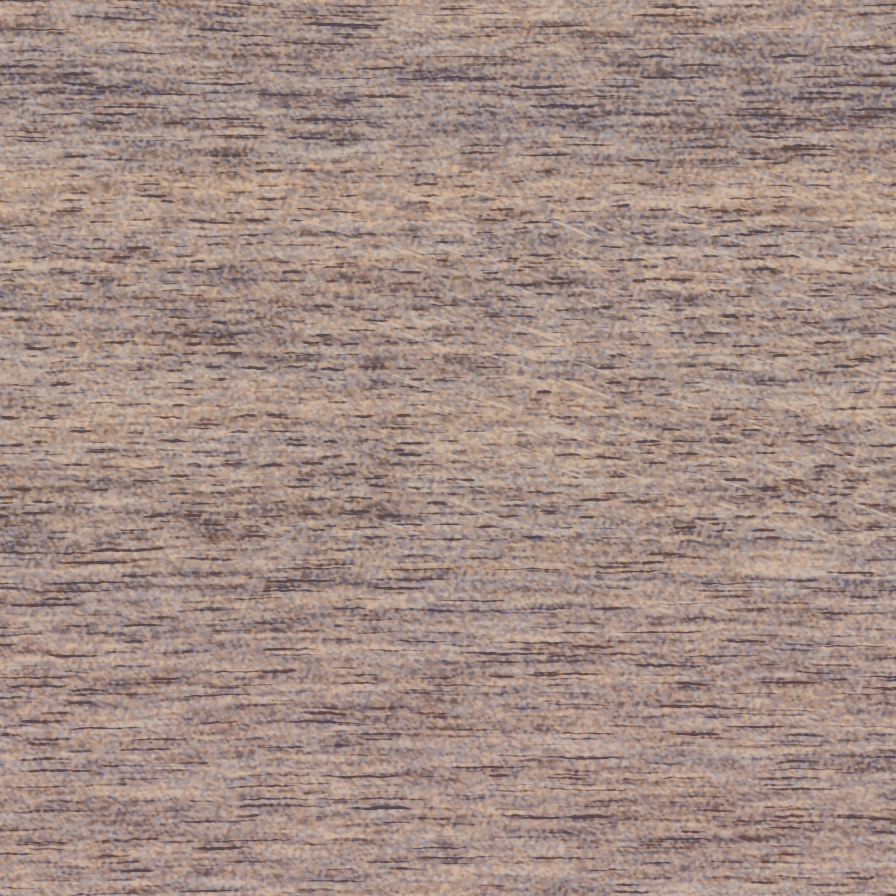
This texture is drawn by a Shadertoy shader. Its source:

```glsl
// Grey-brown oak veneer with horizontal grain: stretched noise for the fibres,
// hashed dashes for open pores (short in the middle, long above and below),
// and slanted pale flecks across the middle zone.
#define PORE_THICKNESS 0.0015
#define PORE_DEPTH 0.70
#define FLECK_GAIN 0.40
#define FIBRE_CONTRAST 0.34
#define THREAD_CONTRAST 0.46
#define SPECKLE_CONTRAST 0.56
#define TINT_CONTRAST 0.085
#define BASE_TONE 0.60
#define DARK_WOOD vec3(0.36, 0.29, 0.295)
#define MID_WOOD vec3(0.635, 0.55, 0.52)
#define PALE_WOOD vec3(0.79, 0.71, 0.645)

float hash(vec2 p) {
    vec3 q = fract(vec3(p.xyx) * 0.1031);
    q += dot(q, q.yzx + 33.33);
    return fract((q.x + q.y) * q.z);
}

float noise(vec2 p) {
    vec2 cell = floor(p), f = fract(p);
    f = f * f * (3.0 - 2.0 * f);
    float low = mix(hash(cell), hash(cell + vec2(1, 0)), f.x);
    float high = mix(hash(cell + vec2(0, 1)), hash(cell + vec2(1, 1)), f.x);
    return mix(low, high, f.y);
}

float signedNoise(vec2 p) {
    return noise(p) - 0.5;
}

// Tapered dashes, one per cell, on rows that are shifted at random
float dashes(vec2 p, float rows, float cellLength, float density, float seed) {
    float row = floor(p.y * rows);
    float x = p.x / cellLength + 17.0 * hash(vec2(row, seed));
    vec2 id = vec2(floor(x), row + seed * 131.0);
    float halfLength = mix(0.2, 0.48, hash(id + 7.3));
    float along = abs(fract(x) - 0.5) / halfLength;
    float across = abs(fract(p.y * rows) - mix(0.25, 0.75, hash(id + 3.1))) / rows;
    float width = PORE_THICKNESS * mix(0.45, 1.2, hash(id + 11.7));
    width *= sqrt(max(0.0, 1.0 - along * along));
    float blur = max(0.0009, 0.6 / iResolution.y);
    float cover = 1.0 - smoothstep(width - blur, width + blur, across);
    cover *= 1.0 - smoothstep(0.55, 1.0, along);
    return cover * step(hash(id), density) * mix(0.35, 1.0, hash(id + 19.9));
}

// Soft horizontal band
float band(float y, float centre, float width) {
    float d = (y - centre) / width;
    return exp(-d * d);
}

vec3 woodColour(float tone) {
    vec3 lower = mix(DARK_WOOD, MID_WOOD, clamp(tone * 2.0, 0.0, 1.0));
    return mix(lower, PALE_WOOD, clamp(tone * 2.0 - 1.0, 0.0, 1.0));
}

void mainImage(out vec4 fragColor, in vec2 fragCoord) {
    vec2 uv = fragCoord / iResolution.y;

    // Nearly straight grain, bent a little near the top, with a fine wobble
    float bend = mix(0.008, 0.035, smoothstep(0.84, 1.0, uv.y));
    vec2 p = uv;
    p.y += bend * signedNoise(uv * vec2(2.5, 4.0) + 5.0);
    p.y += 0.003 * signedNoise(uv * vec2(20.0, 40.0));
    p.y += 0.0016 * signedNoise(uv * vec2(120.0, 90.0));

    // Zones: short-pored middle, warm pale bands and cool grey bands
    float edge = uv.y + 0.02 * signedNoise(uv * vec2(3.0, 1.0));
    float middle = smoothstep(0.38, 0.41, edge) * (1.0 - smoothstep(0.80, 0.83, edge));
    float warm = 0.9 * band(p.y, 0.785, 0.03) + 0.8 * band(p.y, 0.705, 0.006)
               + 0.6 * band(p.y, 0.54, 0.015) + 0.6 * band(p.y, 0.365, 0.007);
    float cool = band(p.y, 0.89, 0.06) + 0.6 * band(p.y, 0.35, 0.015)
               + 0.6 * band(p.y, 0.735, 0.012);

    // Fibres: faint bands, long streaks, fine threads and grainy speckle
    float tone = BASE_TONE + 0.13 * warm - 0.09 * cool;
    tone += 0.10 * signedNoise(p * vec2(0.9, 30.0) + 9.0);
    tone += FIBRE_CONTRAST * signedNoise(p * vec2(8.0, 125.0));
    tone += THREAD_CONTRAST * signedNoise(p * vec2(26.0, 260.0) + 41.0);
    vec2 grain = mat2(0.94, 0.34, -0.34, 0.94) * uv;
    tone += SPECKLE_CONTRAST * signedNoise(grain * vec2(260.0, 330.0) + 77.0);

    // Pores: short dashes in the middle, longer strokes elsewhere
    float shortPores = max(dashes(p, 74.0, 0.044, 0.78, 1.0),
                           0.7 * dashes(p + 0.37, 101.0, 0.036, 0.42, 2.0));
    float longPores = max(dashes(p, 87.0, 0.12, 0.62, 3.0),
                          0.75 * dashes(p + 0.61, 118.0, 0.075, 0.5, 4.0));
    tone -= PORE_DEPTH * mix(longPores, shortPores, middle);

    // Pale flecks falling to the right
    vec2 slant = vec2(uv.x, uv.y + 0.34 * uv.x + 0.015 * signedNoise(uv * 7.0));
    float flecks = dashes(slant, 40.0, 0.09, 0.75, 5.0)
                 + 0.8 * dashes(slant + 0.43, 58.0, 0.055, 0.55, 6.0);
    tone += FLECK_GAIN * flecks * middle * mix(0.3, 1.0, smoothstep(0.2, 0.6, uv.x));

    // Warm and cool tint in bands, fibres and fine speckle
    float tint = 0.25 * warm - 0.15 * cool;
    tint += 0.4 * signedNoise(p * vec2(8.0, 110.0) + 23.0);
    tint += 1.1 * signedNoise(grain.yx * vec2(240.0, 220.0) + 13.0);
    vec3 colour = woodColour(tone) + TINT_CONTRAST * tint * vec3(0.8, 0.1, -0.8);
    colour.g -= 0.008 * (1.0 - smoothstep(0.2, 0.45, uv.y));
    fragColor = vec4(clamp(colour, 0.0, 1.0), 1.0);
}
```
